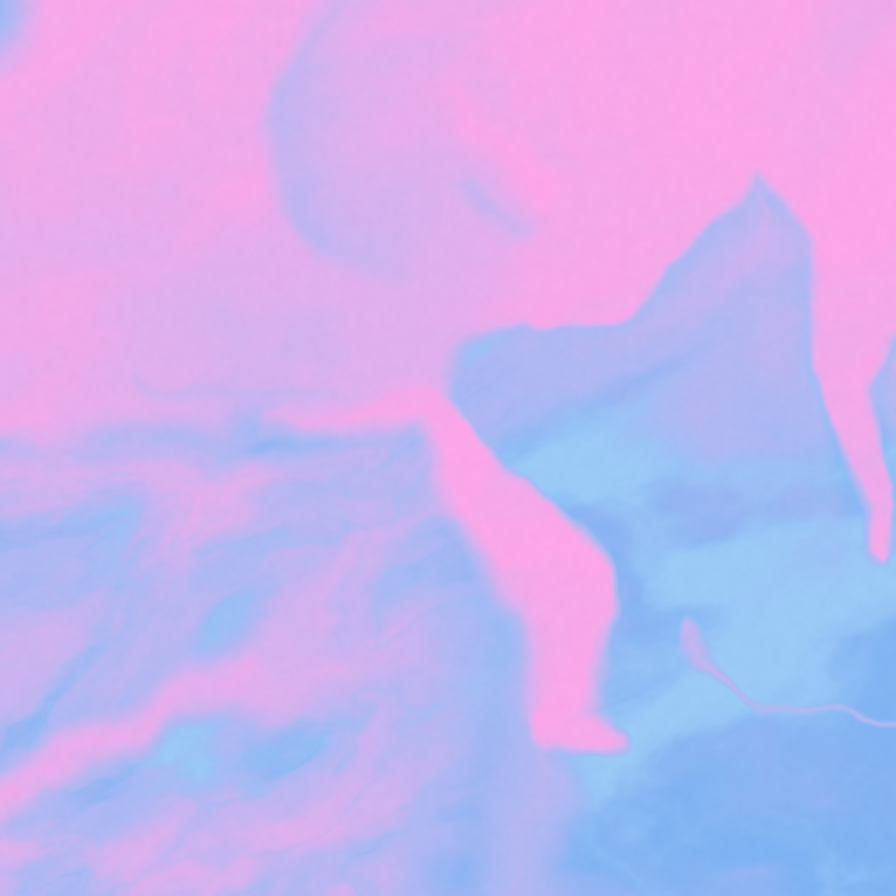
This background is drawn by a WebGL 1 fragment shader. Its source:

```glsl
precision highp float;
// Marbled pastel paint: pink flowing over pools of lavender and blue.
uniform vec2 u_resolution;

const vec3 PINK = vec3(0.985, 0.65, 0.912);
const vec3 ORCHID = vec3(0.87, 0.69, 0.93);
const vec3 PERIWINKLE = vec3(0.69, 0.72, 0.95);
const vec3 BLUE = vec3(0.50, 0.70, 0.95);
const vec3 SKY = vec3(0.61, 0.79, 0.965);
const float BEND = 0.055;       // how far the paint outlines wander
const float RIPPLE = 0.018;     // small raggedness of the outlines
const float CURL = 1.5;         // folding of the inner swirls
const float EDGE_SHARP = 0.008;
const float EDGE_SOFT = 0.035;
const float FILAMENT = 0.15;    // strength of the thin curled veins
const float MOTTLE = 0.10;      // uneven pigment inside each area
const float GRAIN = 0.007;

float hash(vec2 p) {
  return fract(sin(dot(p, vec2(127.1, 311.7))) * 43758.55);
}

float slope(vec2 cell, vec2 f) {
  float a = 6.2832 * hash(cell);
  return dot(vec2(cos(a), sin(a)), f);
}

float noise(vec2 p) {
  vec2 i = floor(p), f = fract(p);
  vec2 u = f * f * f * (f * (f * 6.0 - 15.0) + 10.0);
  vec2 e = vec2(1.0, 0.0);
  return mix(mix(slope(i, f), slope(i + e, f - e), u.x),
             mix(slope(i + e.yx, f - e.yx), slope(i + 1.0, f - 1.0), u.x), u.y);
}

float fbm(vec2 p) {
  float sum = 0.0, amp = 0.75;
  for (int i = 0; i < 5; i++) {
    sum += amp * noise(p);
    p = mat2(1.6, 1.2, -1.2, 1.6) * p + 7.3;
    amp *= 0.45;
  }
  return sum;
}

float bump(float x, float center, float width) {
  float d = (x - center) / width;
  return exp(-d * d);
}

// Height of the border between the pink sheet and the pools.
float shore(float x) {
  return 0.52 + 0.12 * smoothstep(0.42, 0.60, x)
       + 0.16 * exp(-abs(x - 0.85) / 0.075) - 0.30 * bump(x, 0.965, 0.028);
}

// Tapered stroke from a to b: 1 inside, 0 outside.
float stroke(vec2 p, vec2 a, vec2 b, float ra, float rb, float soft) {
  vec2 ab = b - a;
  float h = clamp(dot(p - a, ab) / dot(ab, ab), 0.0, 1.0);
  return 1.0 - smoothstep(-soft, soft, length(p - a - ab * h) - mix(ra, rb, h));
}

// Four-stop paint ramp, from pink at 0 to blue at 1.
vec3 paint(float t) {
  vec3 c = mix(PINK, ORCHID, smoothstep(0.0, 0.33, t));
  c = mix(c, PERIWINKLE, clamp((t - 0.31) / 0.32, 0.0, 1.0));
  return mix(c, BLUE, smoothstep(0.62, 1.0, t));
}

void main() {
  vec2 uv = gl_FragCoord.xy / u_resolution;

  // Warped coordinates for outlines, folded streaks for the inside
  vec2 drift = vec2(fbm(uv * 4.0 + 3.1), fbm(uv * 4.0 + 19.7));
  vec2 p = uv + BEND * drift;
  p += RIPPLE * vec2(noise(uv * 13.0 + drift), noise(uv * 13.0 + 9.4));
  vec2 along = mat2(0.88, -0.47, 0.47, 0.88) * uv * vec2(2.6, 5.2);
  vec2 fold = vec2(fbm(along * 0.8 + 5.0), fbm(along * 0.8 + 31.0));
  float swirl = fbm(along + CURL * fold + 11.0);
  float cloud = fbm(uv * 3.0 + fold + 43.0);
  float mottle = MOTTLE * fbm(uv * 9.0 + 2.0 * fold + 83.0);
  float vein = exp(-13.0 * abs(fbm(along * 0.9 + 1.6 * fold + 67.0)));

  // Pink sheet with lavender haze, a crescent and a dark fleck
  float sheet = 0.09 + 0.20 * swirl + 0.07 * cloud + mottle;
  sheet += 0.27 * bump(length((p - vec2(0.27, 0.62)) * vec2(0.75, 1.3)), 0.0, 0.17);
  sheet += 0.18 * bump(length(p - vec2(0.47, 0.80)), 0.0, 0.11);
  float inside = 0.215 - length(p - vec2(0.52, 0.87));
  float crescent = smoothstep(-0.012, 0.022, inside) * exp(-max(inside, 0.0) / 0.11);
  sheet += 0.40 * crescent * smoothstep(0.52, 0.34, p.x);
  sheet += 0.30 * stroke(p, vec2(0.51, 0.80), vec2(0.57, 0.75), 0.004, 0.012, 0.022);
  sheet -= 0.20 * stroke(p, vec2(0.50, 0.88), vec2(0.59, 0.79), 0.008, 0.008, 0.025);
  sheet += 0.75 * (1.0 - smoothstep(0.02, 0.08, length((uv - vec2(-0.02, 1.02)) * vec2(1.0, 0.6))));

  // Streaky pool on the left, calmer bluer pool on the right
  float right = smoothstep(0.40, 0.60, p.x);
  float calm = mix(0.94, 0.50, smoothstep(0.22, 0.72, p.y)) + 0.28 * swirl + 1.3 * mottle;
  calm += 0.15 * bump(length(p - vec2(0.62, 0.50)), 0.0, 0.12);
  float streaky = 0.49 + 0.62 * swirl + FILAMENT * vein + mottle;
  streaky -= 0.16 * bump(length((p - vec2(0.06, 0.32)) * vec2(0.7, 1.0)), 0.0, 0.13);
  float pool = mix(streaky, calm, right);
  float rise = (shore(p.x + 0.004) - shore(p.x - 0.004)) / 0.008;
  float depth = (shore(p.x) - p.y) / sqrt(1.0 + rise * rise);
  pool += 0.12 * bump(depth, 0.0, 0.022);
  float soft = mix(EDGE_SOFT, EDGE_SHARP, right);
  soft = mix(soft, 0.014, smoothstep(0.12, 0.0, p.x));
  float t = mix(sheet, pool, smoothstep(-soft, soft, depth));

  // Banks, seams and the faded tail below the river
  float tail = stroke(p, vec2(0.60, 0.24), vec2(0.58, 0.0), 0.035, 0.025, 0.04);
  float bank = stroke(p, vec2(-0.05, 0.09), vec2(0.29, 0.25), 0.026, 0.008, 0.020);
  float seam = stroke(p, vec2(0.14, 0.57), vec2(0.44, 0.53), 0.004, 0.006, 0.012);
  seam = max(seam, stroke(p, vec2(0.24, 0.50), vec2(0.40, 0.50), 0.004, 0.008, 0.012));
  t = mix(t, 0.44, 0.75 * tail);
  t = mix(t, 0.10, 0.85 * bank);
  t = mix(t, 0.56, 0.7 * seam);

  // Pink river: joins the sheet, crisp on its right, feathered on its left
  float side = smoothstep(-0.02, 0.02, p.x - 0.56 + 0.9 * (p.y - 0.43));
  float feather = mix(0.026, EDGE_SHARP, side);
  float river = stroke(p, vec2(0.30, 0.515), vec2(0.47, 0.53), 0.006, 0.026, 0.018);
  river = max(river, stroke(p, vec2(0.47, 0.53), vec2(0.635, 0.34), 0.022, 0.058, feather));
  river = max(river, stroke(p, vec2(0.635, 0.34), vec2(0.62, 0.23), 0.058, 0.036, feather));
  river = max(river, stroke(p, vec2(0.61, 0.21), vec2(0.69, 0.195), 0.030, 0.006, 0.012));
  t = mix(t, 0.05 + 0.25 * abs(swirl) + mottle, river);
  float thread = stroke(p, vec2(0.77, 0.29), vec2(0.88, 0.23), 0.008, 0.002, 0.007);
  thread = max(thread, stroke(p, vec2(0.88, 0.23), vec2(1.05, 0.18), 0.002, 0.002, 0.006));
  t = clamp(mix(t, 0.40, 0.8 * thread), 0.0, 1.0);

  // Colour, pale blue clouds and fine pigment grain
  vec3 color = paint(t);
  color = mix(color, SKY, smoothstep(0.58, 0.90, t) * smoothstep(-0.04, 0.32, cloud + mottle));
  color += GRAIN * (noise(uv * 130.0) + noise(uv * 55.0));
  gl_FragColor = vec4(clamp(color, 0.0, 1.0), 1.0);
}
```
